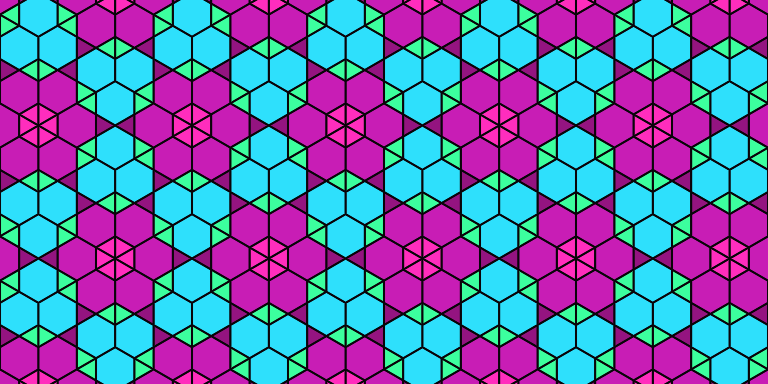
Give the GLSL for this pattern, as a Shadertoy shader.

```glsl
// Outlined tiling of hexagon flowers, three-hexagon clusters and small triangles.

const float REPEATS = 5.0;           // flowers across the canvas
const float APOTHEM = 0.8660254;     // of a hexagon with unit edges
const float PERIOD = 8.0 * APOTHEM;  // flower spacing, in tile edges
const float LINE_HALF_WIDTH = 0.049; // in tile edges

const vec3 MAGENTA = vec3(0.785, 0.115, 0.710);
const vec3 CYAN    = vec3(0.180, 0.880, 0.990);
const vec3 PINK    = vec3(1.000, 0.175, 0.740);
const vec3 GREEN   = vec3(0.235, 1.000, 0.620);
const vec3 PURPLE  = vec3(0.580, 0.080, 0.500);
const vec3 INK     = vec3(0.035, 0.015, 0.035);

// Signed distance to the sides of a pointy-top hexagon with unit edges.
float hexagon(vec2 p) {
    p = abs(p);
    return max(p.x, dot(p, vec2(0.5, APOTHEM))) - APOTHEM;
}

// Offset from the nearest point of a triangular lattice.
vec2 nearestLattice(vec2 p, float period) {
    vec2 cell = period * vec2(1.0, 2.0 * APOTHEM);
    vec2 a = mod(p + 0.5 * cell, cell) - 0.5 * cell;
    vec2 b = mod(p, cell) - 0.5 * cell;
    return dot(a, a) < dot(b, b) ? a : b;
}

// Mirror the plane into the wedge between 0 and 30 degrees.
vec2 foldWedge(vec2 p) {
    p = abs(p);
    vec2 mirrorNormal = vec2(-0.5, APOTHEM);
    p -= 2.0 * max(dot(p, mirrorNormal), 0.0) * mirrorNormal;
    return vec2(p.x, abs(p.y));
}

// Fill colour from the wedge position and the two hexagon distances.
vec3 tileColor(float x, float petal, float cluster) {
    if (petal < 0.0) return MAGENTA;
    if (cluster < 0.0) return CYAN;
    if (x < APOTHEM) return PINK;
    return x < 3.0 * APOTHEM ? GREEN : PURPLE;
}

void mainImage(out vec4 fragColor, in vec2 fragCoord) {
    // Canvas centre lies midway between two neighbouring flowers.
    float pixel = REPEATS * PERIOD / iResolution.x;
    vec2 p = (fragCoord - 0.5 * iResolution.xy) * pixel;
    p += 0.25 * PERIOD * vec2(1.0, -2.0 * APOTHEM);
    p = foldWedge(nearestLattice(p, PERIOD));

    // Tile outlines, plus the spoke along the wedge's upper side.
    float petal = hexagon(p - vec2(2.0 * APOTHEM, 0.0));
    float cluster = hexagon(p - vec2(4.0 * APOTHEM, 1.0));
    float spoke = abs(dot(p, vec2(0.5, -APOTHEM)));
    float outline = min(spoke, min(abs(petal), abs(cluster)));

    float fill = smoothstep(-0.5 * pixel, 0.5 * pixel, outline - LINE_HALF_WIDTH);
    fragColor = vec4(mix(INK, tileColor(p.x, petal, cluster), fill), 1.0);
}
```
